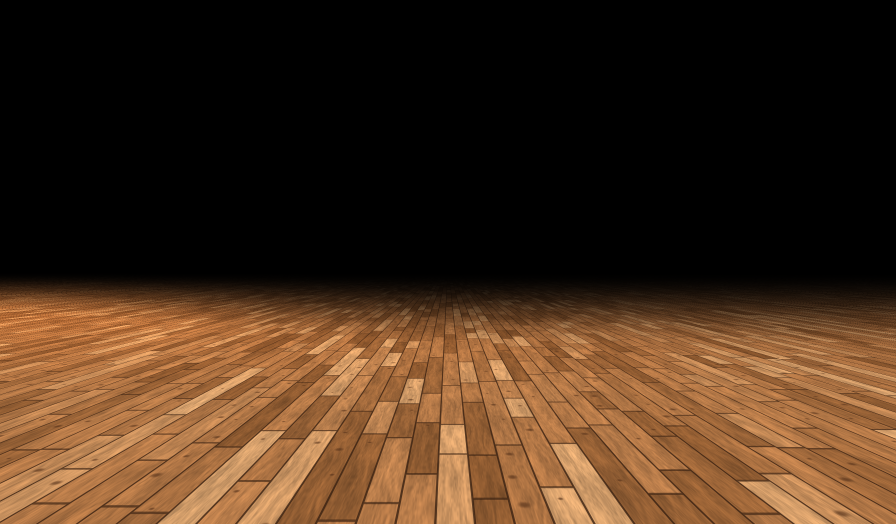
This background is drawn by a Shadertoy shader. Its source:

```glsl
// Plank floor receding into darkness, lit warmly from the left.
#define HORIZON 0.497
#define PLANK_WIDTH 0.153
#define PLANK_LENGTH 1.55
#define SEAM_SHIFT 0.32
#define SEAM_HALF 0.028
#define SAMPLES 3
#define SHADE_DARK vec3(0.51, 0.325, 0.175)
#define SHADE_MID vec3(0.65, 0.435, 0.258)
#define SHADE_PALE vec3(0.79, 0.60, 0.41)
#define SEAM_COLOR vec3(0.20, 0.115, 0.06)

float hash(vec2 p) {
    vec3 q = fract(vec3(p.xyx) * 0.1031);
    q += dot(q, q.yzx + 33.33);
    return fract((q.x + q.y) * q.z);
}

float noise(vec2 p) {
    vec2 cell = floor(p), f = fract(p);
    f = f * f * (3.0 - 2.0 * f);
    return mix(mix(hash(cell), hash(cell + vec2(1, 0)), f.x),
               mix(hash(cell + vec2(0, 1)), hash(cell + vec2(1, 1)), f.x), f.y);
}

// Antialiased line: distance to centre, half width, pixel footprint.
float line(float dist, float halfWidth, float footprint) {
    float soft = max(footprint, 0.003);
    float cover = min(1.0, 2.0 * halfWidth / soft);
    return cover * (1.0 - smoothstep(halfWidth - 0.5 * soft, halfWidth + soft, dist));
}

// Dark knots, at most one in each cell along a plank.
float knots(vec2 plank, vec2 local, float seed) {
    vec2 grid = vec2(local.x, local.y * 5.0);
    vec2 id = vec2(floor(grid.y) + seed * 91.0, plank.x * 3.0 + plank.y);
    vec2 centre = vec2(0.25 + 0.5 * hash(id + 4.0), 0.3 + 0.4 * hash(id + 8.0));
    vec2 offset = (vec2(grid.x, fract(grid.y)) - centre) * vec2(1.0, 1.9);
    float size = 0.06 + 0.10 * hash(id + 13.0);
    return step(0.70, hash(id + 21.0)) * (1.0 - smoothstep(0.3 * size, 1.5 * size, length(offset)));
}

vec3 floorColor(vec2 p, float pixel) {
    float drop = HORIZON - p.y;
    if (drop < 0.008) return vec3(0.0);

    // Perspective projection onto the floor, measured in planks.
    float depth = 1.0 / drop;
    vec2 uv = vec2(p.x * depth / PLANK_WIDTH + SEAM_SHIFT, depth / PLANK_LENGTH);
    float across = pixel * depth / PLANK_WIDTH;
    float along = pixel * depth * depth / PLANK_LENGTH;
    float column = floor(uv.x);
    uv.y += hash(vec2(column + 200.0, 7.0)) * 9.0;
    vec2 plank = vec2(column + 200.0, floor(uv.y));
    vec2 local = fract(uv);

    // Some planks are cut once more into shorter boards.
    float cut = 0.3 + 0.4 * hash(plank + 57.0);
    float hasCut = step(0.5, hash(plank + 31.0));
    float board = hasCut * step(cut, local.y);
    float seed = hash(plank * vec2(1.0, 2.0) + vec2(0.0, board + 40.0));

    // Board tone, grain and knots.
    vec3 wood = mix(SHADE_DARK, SHADE_MID, smoothstep(0.0, 0.55, seed));
    wood = mix(wood, SHADE_PALE, 0.85 * smoothstep(0.68, 1.0, seed));
    vec2 grainUv = vec2(local.x + plank.x * 5.0 + seed * 30.0, uv.y);
    float wave = noise(grainUv * vec2(3.0, 5.0));
    float grain = noise(vec2(grainUv.x * 11.0 + wave * 4.0, uv.y * 9.0)) - 0.5;
    float fibre = noise(vec2(grainUv.x * 32.0, uv.y * 40.0)) - 0.5;
    float detail = exp(-3.0 * across - 4.0 * along);
    wood *= 1.0 + detail * (0.22 * grain + 0.16 * fibre) + 0.16 * (wave - 0.5);
    wood = mix(wood, SEAM_COLOR * 1.5, 0.65 * detail * knots(plank, local, seed));

    // Long seams and end joints.
    float sideGap = line(min(local.x, 1.0 - local.x), SEAM_HALF, across);
    float endDist = min(local.y, 1.0 - local.y);
    endDist = min(endDist, mix(1.0, abs(local.y - cut), hasCut));
    float endGap = line(endDist, 0.006, along);
    wood = mix(wood, SEAM_COLOR, max(0.8 * sideGap, 0.65 * endGap));

    // Light: dark far edge, a warm glow at left, a dimmer right side.
    float left = smoothstep(0.1, -0.85, p.x);
    float right = smoothstep(0.1, 0.85, p.x);
    float fade = smoothstep(0.016, mix(0.17, 0.105, left), drop);
    float far = 1.0 - smoothstep(0.06, 0.28, drop);
    vec3 light = vec3(1.09 + 0.10 * left * far - 0.20 * right * far);
    light *= mix(vec3(1.0), vec3(1.08, 0.97, 0.84), far * (0.4 + 0.6 * left));
    return wood * light * fade;
}

void mainImage(out vec4 fragColor, in vec2 fragCoord) {
    float pixel = 1.0 / iResolution.y;
    vec3 color = vec3(0.0);
    for (int j = 0; j < SAMPLES; j++)
    for (int i = 0; i < SAMPLES; i++) {
        vec2 jitter = (vec2(i, j) + 0.5) / float(SAMPLES) - 0.5;
        vec2 p = (fragCoord + jitter - vec2(0.5 * iResolution.x, 0.0)) * pixel;
        color += floorColor(p, pixel / float(SAMPLES));
    }
    fragColor = vec4(color / float(SAMPLES * SAMPLES), 1.0);
}
```
